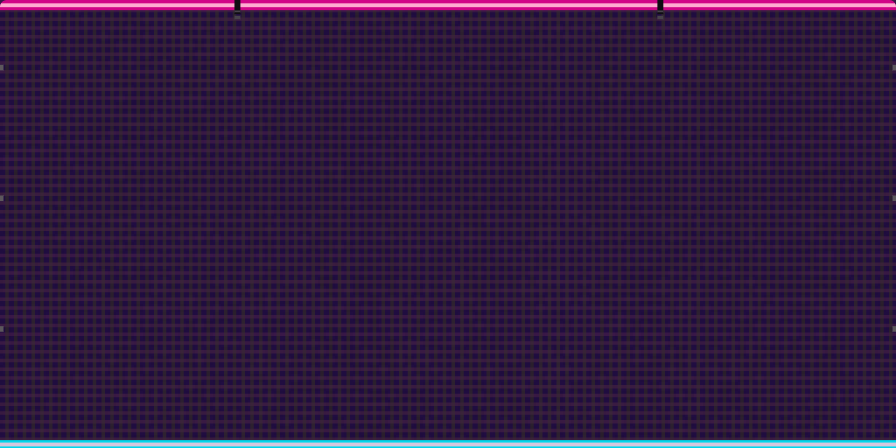
A WebGL 2 fragment shader for this pattern:

```glsl
#version 300 es
precision highp float;
// Dark violet woven grid between a pink neon tube above and a cyan one below.

uniform vec2 u_resolution;
out vec4 fragColor;

float hash(vec2 p) {
    vec3 q = fract(vec3(p.xyx) * 0.1031);
    q += dot(q, q.yzx + 33.33);
    return fract((q.x + q.y) * q.z);
}

// Coverage of a shape from its signed distance, softened over one pixel
float cover(float d, float pixel) {
    return clamp(0.5 - d / pixel, 0.0, 1.0);
}

float box(vec2 p, vec2 halfSize) {
    vec2 d = abs(p) - halfSize;
    return max(d.x, d.y);
}

void main() {
    // The canvas is 256 units high
    float pixel = 256.0 / u_resolution.y;
    vec2 p = gl_FragCoord.xy * pixel;
    float width = u_resolution.x * pixel;
    float fromTop = 256.0 - p.y;
    float fromSide = min(p.x, width - p.x);

    // Square mesh: a line every 5 units, 2 units wide
    vec2 grid = (p - vec2(4.0, 0.0)) / 5.0 + 0.5;
    vec2 cell = floor(grid);
    vec2 lineDist = abs(fract(grid) - 0.5) * 5.0 - 1.0;
    float upright = cover(lineDist.x, pixel);
    float level = cover(lineDist.y, pixel);

    vec3 uprightColor = vec3(0.17, 0.125, 0.18);
    vec3 levelColor = mix(vec3(0.22, 0.09, 0.28), vec3(0.22, 0.11, 0.24),
                          hash(vec2(cell.y, 7.0)));
    uprightColor *= 0.95 + 0.1 * hash(vec2(cell.x, 19.0));

    vec3 color = mix(vec3(0.125, 0.05, 0.25), levelColor, level);
    color = mix(color, mix(uprightColor, vec3(0.22, 0.14, 0.22), level), upright);
    color *= 0.97 + 0.06 * hash(cell);

    // Pink tube along the top, with rounded outer corners
    float corner = length(max(4.0 - vec2(fromSide, fromTop), 0.0)) - 4.0;
    float pinkTube = cover(max(fromTop - 5.8, corner), pixel);
    color = mix(color, vec3(0.82, 0.02, 0.53), pinkTube);
    color = mix(color, vec3(1.0, 0.67, 0.82),
                pinkTube * cover(abs(fromTop - 3.0) - 1.1, pixel));

    // Cyan tube along the bottom
    color = mix(color, vec3(0.01, 0.84, 0.92), cover(p.y - 4.5, pixel));
    color = mix(color, vec3(0.84, 0.78, 0.87), cover(abs(p.y - 2.0) - 1.1, pixel));

    // Two black clips over the pink tube, each with small grey feet
    float clipX = abs(p.x - 0.501 * width) - 0.236 * width;
    color = mix(color, vec3(0.06, 0.05, 0.07),
                cover(box(vec2(clipX, fromTop - 4.0), vec2(1.7, 4.0)), pixel));
    float foot = min(box(vec2(clipX, fromTop - 6.5), vec2(1.7, 0.5)),
                     box(vec2(clipX, fromTop - 10.0), vec2(1.7, 1.0)));
    color = mix(color, vec3(0.28, 0.26, 0.29), cover(foot, pixel));

    // Grey studs spaced down both sides
    float studY = mod(p.y - 30.7, 74.67) - 37.33;
    color = mix(color, vec3(0.36, 0.34, 0.36),
                cover(box(vec2(fromSide, studY), vec2(2.0, 1.6)), pixel));

    fragColor = vec4(color, 1.0);
}
```
